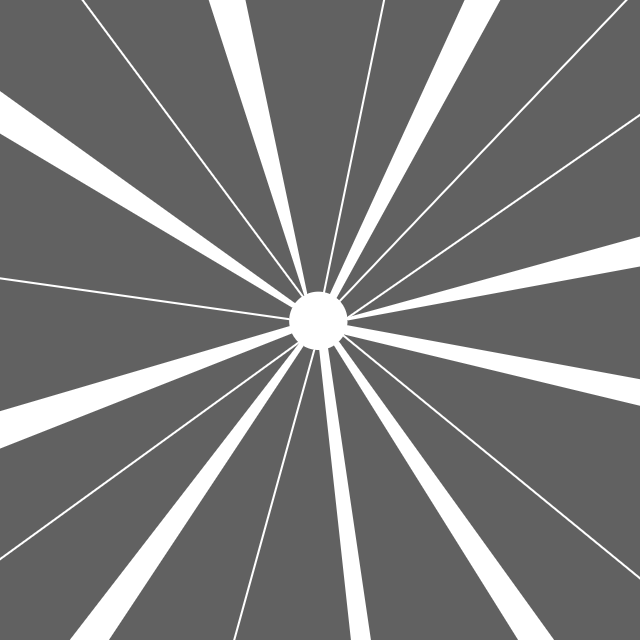
This background is drawn by a Shadertoy shader. Its source:

```glsl
const vec3 SLATE = vec3(0.38);
const vec3 WHITE = vec3(1.0);

// Bold rays: angle in degrees, then sideways shift, half width at the hub
// and growth of the half width, all in thousandths of the canvas
const vec4 BOLD[9] = vec4[9](
    vec4(12.95, -7.3, 0.5, 43.4), vec4(63.3, -3.4, 4.4, 36.5),
    vec4(104.9, 8.5, 0.3, 52.7),  vec4(146.75, 1.0, 2.2, 43.0),
    vec4(198.95, -0.8, 4.0, 45.0), vec4(234.4, 0.0, 2.5, 36.5),
    vec4(277.3, 2.6, 6.2, 18.5),  vec4(303.9, 3.8, 3.5, 32.9),
    vec4(348.0, -4.9, 6.4, 27.0));

// Hairline rays: angle in degrees, sideways shift in thousandths
const vec2 HAIRLINE[8] = vec2[8](
    vec2(34.76, -22.2), vec2(46.4, -3.0), vec2(78.38, 0.3), vec2(126.6, -3.1),
    vec2(171.96, 3.8), vec2(215.96, 9.4), vec2(254.58, 5.9), vec2(320.7, 7.0));

// Signed distance to a ray that widens away from the hub
float rayDistance(vec2 p, float degrees, float shift, float halfWidth, float growth) {
    float angle = radians(degrees);
    vec2 dir = vec2(cos(angle), sin(angle));
    float along = dot(p, dir);
    float across = dir.x * p.y - dir.y * p.x - shift;
    float side = (abs(across) - halfWidth - growth * along) / sqrt(1.0 + growth * growth);
    return max(side, -along);
}

void mainImage(out vec4 fragColor, in vec2 fragCoord) {
    float size = min(iResolution.x, iResolution.y);
    vec2 p = (fragCoord - 0.5 * iResolution.xy) / size - vec2(-0.0026, -0.0013);

    // Central hub
    float d = length(p) - 0.0456;

    // Union with all rays
    for (int i = 0; i < 9; i++) {
        vec3 shape = BOLD[i].yzw * 0.001;
        d = min(d, rayDistance(p, BOLD[i].x, shape.x, shape.y, shape.z));
    }
    for (int i = 0; i < 8; i++) {
        d = min(d, rayDistance(p, HAIRLINE[i].x, HAIRLINE[i].y * 0.001, 0.0016, 0.0));
    }

    // One-pixel edge smoothing
    float coverage = clamp(0.5 - d * size, 0.0, 1.0);
    fragColor = vec4(mix(SLATE, WHITE, coverage), 1.0);
}
```
